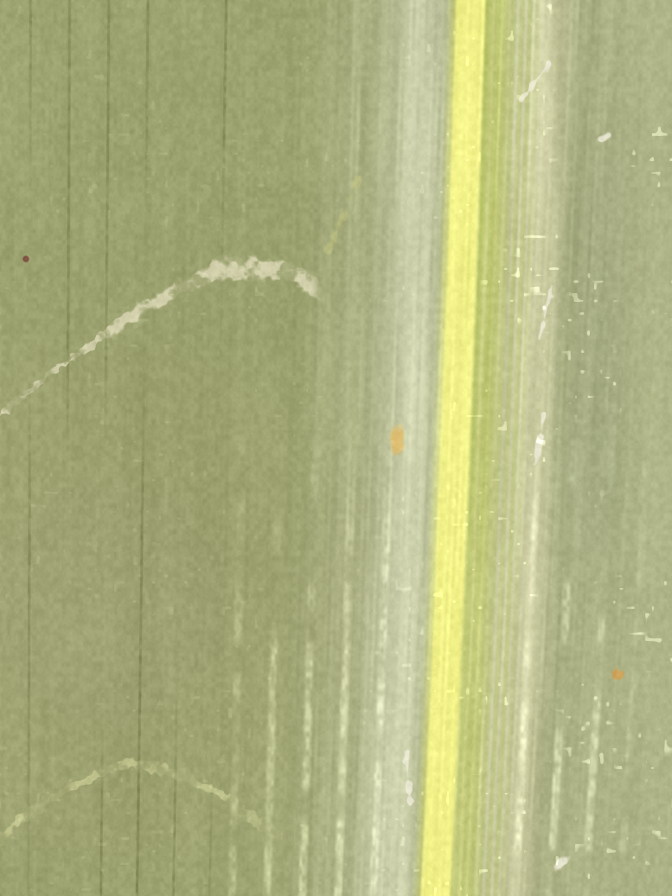
Give the GLSL for this texture, as a WebGL 1 fragment shader.

```glsl
precision highp float;
uniform vec2 u_resolution;

float hash(vec2 p) {
  vec3 q = fract(vec3(p.xyx) * 0.1031);
  q += dot(q, q.yzx + 33.33);
  return fract((q.x + q.y) * q.z);
}

float noise(vec2 p) {
  vec2 i = floor(p), f = fract(p);
  f = f * f * (3.0 - 2.0 * f);
  return mix(mix(hash(i), hash(i + vec2(1.0, 0.0)), f.x),
             mix(hash(i + vec2(0.0, 1.0)), hash(i + vec2(1.0)), f.x), f.y);
}

float fbm(vec2 p) {
  float sum = 0.0, amp = 0.5;
  for (int i = 0; i < 4; i++) {
    sum += amp * noise(p);
    p = p * 2.03 + 17.0;
    amp *= 0.5;
  }
  return sum;
}

float band(float x, float a, float b, float soft) {
  return smoothstep(a - soft, a + soft, x) * (1.0 - smoothstep(b - soft, b + soft, x));
}

// Thin lines repeated with a given spacing
float lines(float x, float phase, float spacing, float width) {
  float d = abs(fract((x - phase) / spacing + 0.5) - 0.5) * spacing;
  return 1.0 - smoothstep(width * 0.2, width, d);
}

float ribCentre(float y) {
  return 0.487 + 0.047 * y - 0.008 * y * y;
}

// Arched band with a ragged outline
float scar(vec2 p, vec2 peak, float roundness, float width) {
  float dx = 0.8 * (p.x - peak.x);
  float d = p.y - peak.y + sqrt(roundness * roundness + dx * dx) - roundness;
  d = abs(d + (fbm(p * 45.0) - 0.47) * 0.016);
  d += (noise(p * 190.0) - 0.5) * 0.008;
  return 1.0 - smoothstep(width * 0.6, width + 0.0015, d);
}

float scratch(vec2 p, vec2 a, vec2 b, float width) {
  vec2 ab = b - a;
  float t = clamp(dot(p - a, ab) / dot(ab, ab), 0.0, 1.0);
  float d = length(p - a - ab * t) + (noise(p * 160.0) - 0.4) * 0.006;
  return 1.0 - smoothstep(width * 0.4, width + 0.001, d);
}

float spot(vec2 p, vec2 centre, vec2 radius) {
  return 1.0 - smoothstep(0.6, 1.2, length((p - centre) / radius));
}

// Broad colour bands, d is the offset from the rib
vec3 bladeColor(vec2 p, float d) {
  vec3 olive = vec3(0.61, 0.635, 0.435);
  vec3 sage = vec3(0.68, 0.70, 0.525);
  vec3 c = mix(olive, sage, smoothstep(-0.20, -0.09, d));
  c = mix(c, vec3(0.625, 0.62, 0.45), 0.4 * smoothstep(0.4, 0.0, length(p - vec2(0.12, 0.33))));
  c = mix(c, vec3(0.795, 0.815, 0.67), band(d, -0.082, -0.022, 0.028));
  c = mix(c, vec3(0.81, 0.83, 0.52), band(d, -0.023, 0.047, 0.006));
  c = mix(c, vec3(0.825, 0.825, 0.655), 0.85 * band(d, 0.047, 0.105, 0.018));
  float shade = band(p.y, 0.35, 0.85, 0.2) * band(d, 0.12, 0.19, 0.03);
  return mix(c, olive * vec3(1.0, 1.0, 1.1), 0.5 * shade);
}

void main() {
  vec2 p = gl_FragCoord.xy / u_resolution.y;
  float rib = ribCentre(p.y);
  float d = p.x - rib;
  float s = p.x / rib;
  vec3 c = bladeColor(p, d);
  float rough = noise(p * vec2(230.0, 150.0));

  // Fibres running along the blade
  float fibre = noise(vec2(s * 150.0, p.y * 7.0)) - 0.5;
  float wide = noise(vec2(s * 50.0, p.y * 2.0)) - 0.5;
  c += (fibre * 0.05 + wide * 0.05) * (0.4 + band(d, -0.15, 0.15, 0.05));
  float veinFade = smoothstep(0.3, 0.8, noise(vec2(floor(s * 12.0 + 0.7) * 7.3, p.y * 3.0)));
  float left = 1.0 - smoothstep(-0.26, -0.18, d);
  c -= 0.075 * left * veinFade * (0.5 + rough) * lines(s, 0.148, 0.083, 0.005);
  float low = 1.0 - smoothstep(0.3, 0.6, p.y);
  float streakZone = band(s, 0.51, 0.90, 0.05) + band(s, 1.16, 1.42, 0.03);
  float broken = smoothstep(0.2, 0.75, noise(p * vec2(25.0, 30.0))) * (0.3 + 1.3 * rough);
  c += 0.13 * low * streakZone * broken * lines(s, 0.612, 0.081, 0.014);

  // Bright rib with ridges beside it
  float ridges = lines(d, 0.021, 0.009, 0.0045) * band(d, 0.016, 0.075, 0.006);
  c = mix(c, vec3(0.70, 0.745, 0.43), 0.5 * ridges);
  float groove = band(d, 0.017, 0.021, 0.002) + 0.7 * band(d, 0.031, 0.034, 0.002);
  c = mix(c, vec3(0.69, 0.75, 0.34), 0.6 * groove * smoothstep(0.0, 0.6, p.y));
  c = mix(c, vec3(0.95, 0.95, 0.54) + 0.06 * fibre, band(d, -0.017, 0.0155, 0.0025));

  // Arched scars and a faint branch
  float patches = smoothstep(0.36, 0.56, fbm(p * 60.0 + 5.0));
  float thick = mix(0.004, 0.011, smoothstep(0.08, 0.2, p.x));
  float upper = scar(p, vec2(0.275, 0.703), 0.064, thick) * (1.0 - smoothstep(0.345, 0.36, p.x));
  c = mix(c, vec3(0.84, 0.83, 0.69), upper * (0.2 + 0.75 * patches));
  float lower = scar(p, vec2(0.156, 0.148), 0.054, 0.006) * (1.0 - smoothstep(0.24, 0.35, p.x));
  c = mix(c, vec3(0.78, 0.79, 0.57), lower * (0.2 + 0.6 * patches));
  c = mix(c, vec3(0.76, 0.77, 0.51), 0.6 * patches * scratch(p, vec2(0.366, 0.72), vec2(0.4, 0.8), 0.005));

  // Pale scratches
  float marks = scratch(p, vec2(0.612, 0.928), vec2(0.582, 0.889), 0.003);
  marks += scratch(p, vec2(0.616, 0.681), vec2(0.602, 0.622), 0.003);
  marks += scratch(p, vec2(0.607, 0.538), vec2(0.598, 0.482), 0.003);
  marks += scratch(p, vec2(0.453, 0.16), vec2(0.458, 0.102), 0.003);
  marks += scratch(p, vec2(0.631, 0.042), vec2(0.624, 0.034), 0.006);
  marks += scratch(p, vec2(0.679, 0.849), vec2(0.672, 0.845), 0.004);
  c = mix(c, vec3(0.93, 0.92, 0.84), 0.85 * min(marks, 1.0));

  // Amber and red spots, dust and grain
  vec2 ragged = p + (rough - 0.5) * 0.004;
  c = mix(c, vec3(0.87, 0.75, 0.45), spot(ragged, vec2(0.4436, 0.509), vec2(0.009, 0.017)));
  c = mix(c, vec3(0.82, 0.63, 0.33), 0.9 * spot(ragged, vec2(0.689, 0.247), vec2(0.007)));
  c = mix(c, vec3(0.5, 0.33, 0.27), spot(p, vec2(0.029, 0.711), vec2(0.004)));
  float dust = smoothstep(0.84, 0.96, noise(p * 140.0 + 40.0)) * smoothstep(0.45, 0.7, noise(p * 18.0));
  c += 0.12 * dust * (0.4 + smoothstep(-0.1, 0.1, d));
  c += (fbm(p * vec2(210.0, 170.0)) - 0.47) * 0.10 + (fbm(p * 7.0) - 0.47) * 0.035;
  gl_FragColor = vec4(clamp(c, 0.0, 1.0), 1.0);
}
```
